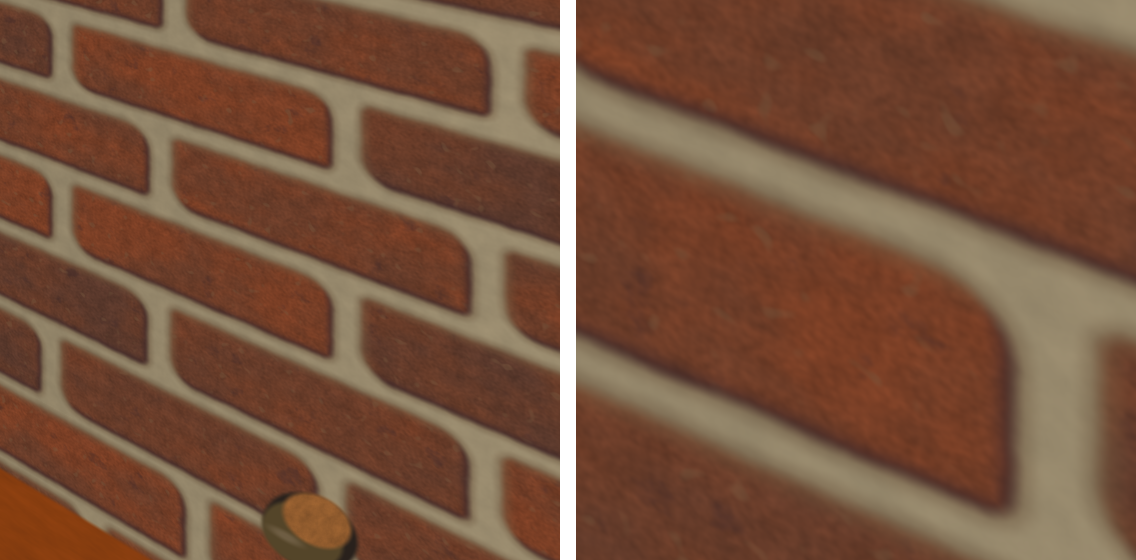
Left, the full canvas; right, a detail of the centre.
This texture is drawn by a WebGL 2 fragment shader. Its source:

```glsl
#version 300 es
precision highp float;

uniform vec2 u_resolution;
out vec4 fragColor;

// Wall perspective: course height and top edge, at the left and change to the right
const vec2 COURSE_HEIGHT = vec2(0.1374, 0.0534);
const vec2 COURSE_TOP = vec2(-0.0104, 0.2773);

// Bond, in units of one course height
const float BRICK_PITCH = 2.86;
const float FIRST_JOINT = 0.776;
const float BOND_OFFSET = 1.085;
const float COURSE_SLIP[8] = float[8](0.0, 0.16, 0.0, 0.02, 0.0, 0.0, -0.13, 0.40);
const float HEAD_JOINT = 0.245;
const vec2 BED_JOINT = vec2(0.22, 0.012);  // width at course 0, loss per course
const vec2 CORNER_RADIUS = vec2(0.09, 0.27); // sharp, worn
const float EDGE_BLUR = 0.035;
const float EDGE_WOBBLE = 0.022;
const float LEDGE_LINE = 6.16;

const vec3 BRICK_RED = vec3(0.41, 0.235, 0.16);
const vec3 BRICK_DULL = vec3(0.35, 0.22, 0.17);
const vec3 BRICK_WARM = vec3(0.48, 0.245, 0.145);
const vec3 BRICK_RIM = vec3(0.46, 0.34, 0.24);
const vec3 SHADOW = vec3(0.25, 0.16, 0.16);
const vec3 MORTAR = vec3(0.585, 0.53, 0.42);
const vec3 MORTAR_DARK = vec3(0.50, 0.43, 0.33);
const vec3 LEDGE = vec3(0.53, 0.24, 0.06);
const vec3 CORK = vec3(0.57, 0.36, 0.18);
const vec3 GLASS = vec3(0.33, 0.27, 0.16);
const vec3 GLASS_DARK = vec3(0.16, 0.13, 0.11);

vec2 hash2(vec2 p) {
  vec3 q = fract(p.xyx * vec3(0.1031, 0.1030, 0.0973));
  q += dot(q, q.yzx + 33.33);
  return fract((q.xx + q.yz) * q.zy);
}

float cornerDot(vec2 cell, vec2 corner, vec2 f) {
  return dot(hash2(cell + corner) * 2.0 - 1.0, f - corner);
}

float gradientNoise(vec2 p) {
  vec2 i = floor(p), f = p - i;
  vec2 w = f * f * f * (f * (f * 6.0 - 15.0) + 10.0);
  vec2 e = vec2(1.0, 0.0);
  return mix(mix(cornerDot(i, e.yy, f), cornerDot(i, e.xy, f), w.x),
             mix(cornerDot(i, e.yx, f), cornerDot(i, e.xx, f), w.x), w.y);
}

float fbm(vec2 p) {
  float sum = 0.0, amp = 0.6;
  for (int i = 0; i < 4; i++) {
    sum += amp * gradientNoise(p);
    p = p * 2.07 + 17.3;
    amp *= 0.55;
  }
  return sum;
}

// Box with worn top-right and bottom-left corners (y points down)
float brickDistance(vec2 p, vec2 halfSize) {
  float r = p.x * p.y < 0.0 ? CORNER_RADIUS.y : CORNER_RADIUS.x;
  vec2 q = abs(p) - halfSize + r;
  return min(max(q.x, q.y), 0.0) + length(max(q, 0.0)) - r;
}

vec3 brickColor(vec2 wall, vec2 id, vec2 p, vec2 halfSize, float d) {
  float tone = hash2(id + 41.0).x * 0.7 + 0.1 + 0.9 * fbm(wall * vec2(1.1, 1.6) + id * 7.0);
  vec3 c = mix(BRICK_DULL, BRICK_RED, smoothstep(0.0, 0.45, tone));
  c = mix(c, BRICK_WARM, smoothstep(0.4, 0.9, tone));
  // Pits, pale specks and grain
  float grain = fbm(wall * 7.0);
  c *= 1.0 + 0.25 * grain + 0.12 * gradientNoise(wall * 32.0);
  c = mix(c, SHADOW, 0.45 * smoothstep(0.15, 0.45, fbm(wall * 4.0 + 9.0)));
  c = mix(c, BRICK_RIM, 0.4 * smoothstep(0.25, 0.5, gradientNoise(wall * 11.0 + 3.0)));
  // Shaded right and lower edges, pale left and upper edges
  vec2 low = smoothstep(halfSize - 0.12, halfSize, p);
  vec2 high = smoothstep(halfSize - 0.16, halfSize, -p);
  float rim = smoothstep(-0.12, 0.0, d);
  c = mix(c, BRICK_RIM, 0.6 * rim * max(high.x, high.y));
  return mix(c, SHADOW, 0.8 * rim * max(low.x, low.y));
}

float ellipseMask(vec2 p, vec2 radius, float blur) {
  return 1.0 - smoothstep(-blur, blur, (length(p / radius) - 1.0) * min(radius.x, radius.y));
}

// Corked jar standing in front of the wall
vec3 addJar(vec3 c, vec2 p, float blur) {
  vec2 q = p - vec2(0.566, 0.93);
  vec2 t = mat2(0.87, -0.5, 0.5, 0.87) * q;
  c = mix(c, GLASS_DARK, ellipseMask(t - vec2(0.0, 0.022), vec2(0.09, 0.062), blur));
  c = mix(c, GLASS, ellipseMask(t - vec2(-0.01, 0.035), vec2(0.078, 0.052), blur));
  c = mix(c, MORTAR_DARK, 0.6 * ellipseMask(t - vec2(-0.035, 0.052), vec2(0.03, 0.007), blur));
  vec3 cork = CORK * (1.0 + 0.25 * fbm(p * 45.0));
  return mix(c, cork, ellipseMask(t, vec2(0.066, 0.043), blur));
}

void main() {
  vec2 p = gl_FragCoord.xy / u_resolution;
  p.y = 1.0 - p.y;
  float pixel = 1.0 / min(u_resolution.x, u_resolution.y);

  // Canvas to wall coordinates
  float scale = COURSE_HEIGHT.x + COURSE_HEIGHT.y * p.x;
  vec2 wall = vec2(p.x, p.y - COURSE_TOP.x - COURSE_TOP.y * p.x) / scale;
  float blur = max(EDGE_BLUR, pixel / scale);

  // Brick cell in the running bond
  float course = floor(wall.y);
  float along = wall.x - FIRST_JOINT - BOND_OFFSET * mod(course, 2.0)
              - COURSE_SLIP[clamp(int(course) + 2, 0, 7)];
  vec2 id = vec2(floor(along / BRICK_PITCH), course);
  vec2 local = vec2(along - (id.x + 0.5) * BRICK_PITCH, wall.y - course - 0.5);
  float bed = BED_JOINT.x - BED_JOINT.y * course;
  vec2 halfSize = 0.5 * vec2(BRICK_PITCH - HEAD_JOINT, 1.0 - bed);
  float d = brickDistance(local, halfSize) + EDGE_WOBBLE * fbm(wall * 3.5);

  // Mortar, darker beside the bricks
  vec3 color = mix(MORTAR_DARK, MORTAR, smoothstep(0.0, 0.09, d));
  color *= 0.97 + 0.07 * p.x + 0.1 * fbm(wall * 5.0);
  vec3 brick = brickColor(wall, id + 20.0, local, halfSize, d);
  color = mix(color, brick, 1.0 - smoothstep(-blur, blur, d));

  // Ledge at the foot of the wall
  vec3 ledge = LEDGE * (1.0 + 0.15 * fbm(wall * vec2(2.0, 6.0)));
  color = mix(color, ledge, smoothstep(-blur, blur, wall.y - LEDGE_LINE));
  color = addJar(color, p, max(0.005, pixel));
  fragColor = vec4(color, 1.0);
}
```
